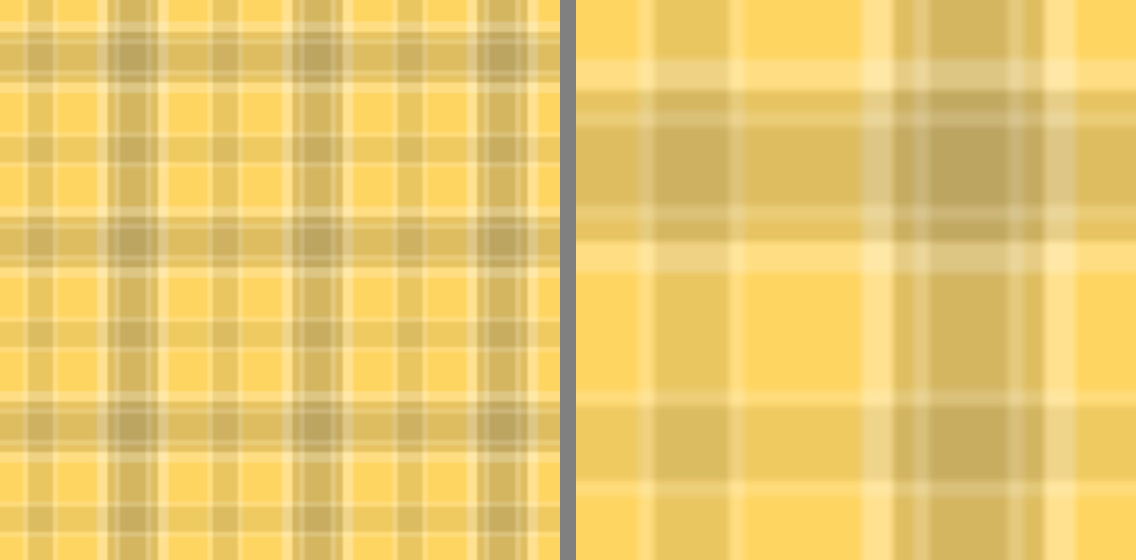
Left: the whole. Right: its middle third, enlarged.
This pattern is drawn by a three.js fragment shader. Its source:

```glsl
// Soft yellow gingham plaid: grey and white translucent stripes over a warm base.
// One mirrored stripe profile, repeated by fract, is laid down and then across;
// the stripes running across are fainter, and overlaps mix to deeper tones.

varying vec2 vUv;

const float REPEATS = 3.031;               // tiles per canvas side
const vec2 BAND_CENTER = vec2(0.719, 0.310); // wide band in the tile, from left and top
const float SOFTNESS = 0.011;              // half width of the blurred edges, in tiles

const vec3 BASE = vec3(1.0, 0.835, 0.380);
const vec3 SHADE = vec3(0.370, 0.380, 0.385);
const vec3 TINT = vec3(1.0, 0.995, 0.980);

// Soft-edged stripe covering the interval from inner to outer
float stripe(float d, float inner, float outer) {
  return smoothstep(inner - SOFTNESS, inner + SOFTNESS, d)
       - smoothstep(outer - SOFTNESS, outer + SOFTNESS, d);
}

// Distance from the nearest wide band centre, from 0 to 0.5 tile
float mirrorRepeat(float t, float center) {
  return abs(fract(t - center + 0.5) - 0.5);
}

// Grey coverage: wide band with a darker core, and a narrow band half a tile away
float shadeAmount(float d) {
  return 0.27 * stripe(d, -0.1, 0.071)
       + 0.20 * stripe(d, 0.071, 0.137)
       + 0.13 * stripe(d, 0.432, 0.6);
}

// White coverage: broad borders of the wide band, and hairlines beside the cores
float tintAmount(float d) {
  return 0.30 * stripe(d, 0.137, 0.193)
       + 0.19 * stripe(d, 0.071, 0.099)
       + 0.21 * stripe(d, 0.404, 0.432);
}

// Lays one direction of stripes over a colour
vec3 weave(vec3 color, float d, float strength) {
  color = mix(color, SHADE, strength * shadeAmount(d));
  return mix(color, TINT, strength * tintAmount(d));
}

void main() {
  vec2 tile = vec2(vUv.x, 1.0 - vUv.y) * REPEATS;

  // Strong stripes running down, then fainter ones running across
  vec3 color = weave(BASE, mirrorRepeat(tile.x, BAND_CENTER.x), 1.0);
  color = weave(color, mirrorRepeat(tile.y, BAND_CENTER.y), 0.75);

  gl_FragColor = vec4(color, 1.0);
}
```
